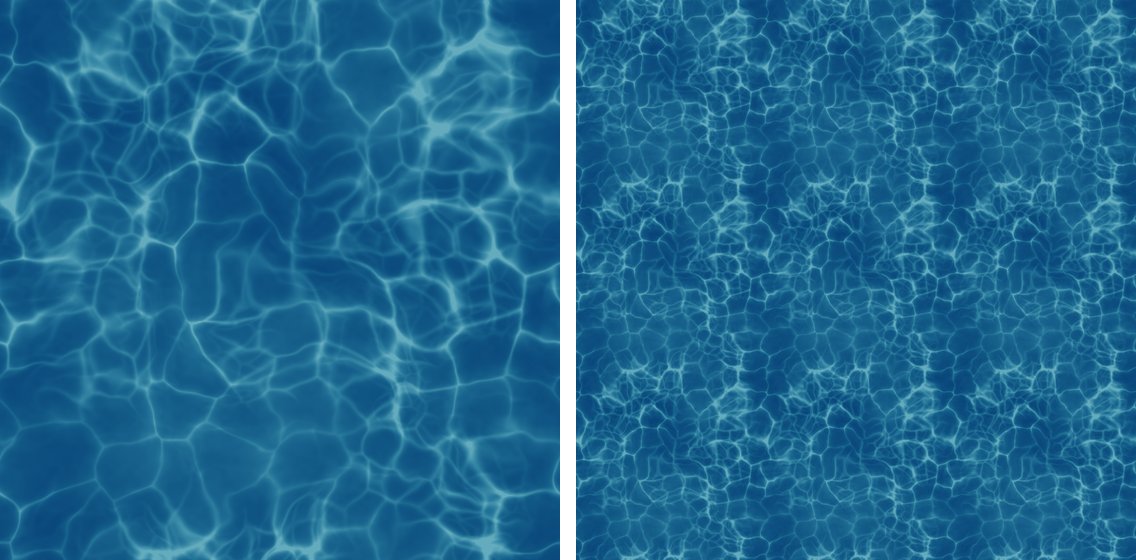
Left: one tile. Right: repeated 3 by 3.
This texture is drawn by a WebGL 1 fragment shader. Its source:

```glsl
precision highp float;
// Sunlit pool water: a soft, warped web of pale caustics over deep blue, tiling.
uniform vec2 u_resolution;

float hash(vec2 p) {
  return fract(sin(dot(p, vec2(127.1, 311.7))) * 43758.5453);
}

// Wraps a lattice cell so that the pattern repeats after n cells.
vec2 wrap(vec2 cell, vec2 n) {
  return floor(mod(cell + 0.5, n));
}

// Value noise with n whole cells across the tile.
float noise(vec2 p, vec2 n, float seed) {
  vec2 c = floor(p * n), f = fract(p * n);
  f = f * f * f * (f * (f * 6.0 - 15.0) + 10.0);
  float a = hash(wrap(c, n) + seed);
  float b = hash(wrap(c + vec2(1.0, 0.0), n) + seed);
  float d = hash(wrap(c + vec2(0.0, 1.0), n) + seed);
  float e = hash(wrap(c + 1.0, n) + seed);
  return mix(mix(a, b, f.x), mix(d, e, f.x), f.y);
}

float fbm(vec2 p, vec2 n, float seed) {
  float sum = 0.0, amp = 0.53;
  for (int i = 0; i < 4; i++) {
    sum += amp * noise(p, n, seed + float(i) * 7.3);
    n *= 2.0;
    amp *= 0.5;
  }
  return sum;
}

vec2 warp(vec2 p, float n, float seed) {
  return vec2(noise(p, vec2(n), seed), noise(p, vec2(n), seed + 31.7)) - 0.5;
}

// Cell web: x is the thread, y its soft skirt, z the glow at the knots.
vec3 web(vec2 p, float n, float seed, float width) {
  vec2 c = floor(p * n), f = fract(p * n);
  vec3 near = vec3(9.0);
  for (int y = -2; y <= 2; y++) {
    for (int x = -2; x <= 2; x++) {
      vec2 g = vec2(float(x), float(y));
      vec2 id = wrap(c + g, vec2(n)) + seed;
      float r = length(g + 0.08 + 0.84 * vec2(hash(id), hash(id + 57.3)) - f);
      if (r < near.x) near = vec3(r, near.xy);
      else if (r < near.y) near = vec3(near.x, r, near.y);
      else near.z = min(near.z, r);
    }
  }
  float edge = near.y - near.x;
  return vec3(exp(-edge * edge / (width * width)), exp(-5.0 * edge), exp(-7.0 * (near.z - near.x)));
}

// Thin bright crests where the noise crosses its middle.
float crest(vec2 p, vec2 n, float seed) {
  return pow(1.0 - abs(2.0 * fbm(p, n, seed) - 1.0), 7.0);
}

void main() {
  vec2 p = gl_FragCoord.xy / u_resolution;

  // Bend the water surface at three scales.
  vec2 q = p + 0.075 * warp(p, 5.0, 3.0) + 0.035 * warp(p, 13.0, 11.0);
  vec2 s = q + 0.014 * warp(p, 29.0, 19.0);

  // Patches where the light gathers, and broad drifting haze.
  float patchA = smoothstep(0.25, 0.75, noise(q, vec2(7.0), 41.0));
  float patchB = smoothstep(0.3, 0.75, noise(q, vec2(6.0), 67.0));
  float haze = fbm(q, vec2(4.0, 5.0), 83.0) - 0.5;

  // Large, middle and small webs.
  vec3 large = web(s, 9.0, 5.0, mix(0.05, 0.14, patchB));
  vec3 middle = web(s + 0.02 * warp(p, 9.0, 91.0), 14.0, 23.0, 0.12);
  vec3 small = web(s + 0.02 * warp(p, 17.0, 97.0), 23.0, 47.0, 0.16);

  float light = 0.004 + 0.17 * haze;
  light += (0.035 + 0.09 * patchA) * large.x + 0.045 * large.y;
  light += (0.05 + 0.12 * patchA) * large.z;
  light += patchB * (0.085 * middle.x + 0.03 * middle.y + 0.06 * middle.z);
  light += 0.05 * patchA * patchB * small.x;

  // Fibres and folded sheets, strongest round the threads.
  float fibres = crest(s, vec2(8.0, 11.0), 59.0);
  float sheets = smoothstep(0.5, 0.72, fbm(s, vec2(11.0, 14.0), 73.0));
  light += fibres * (0.012 + 0.07 * large.y + 0.03 * patchB);
  light += sheets * (0.015 + 0.09 * large.y * patchA);
  light += 0.014 * (noise(p, vec2(90.0), 13.0) - 0.5);
  light = clamp(light, -0.045, 0.36);

  // Deep blue rising to pale cyan.
  vec3 colour = vec3(0.05, 0.31, 0.50) + vec3(0.45, 1.0, 0.67) * light;
  colour.r += 1.4 * light * light;
  gl_FragColor = vec4(colour, 1.0);
}
```
